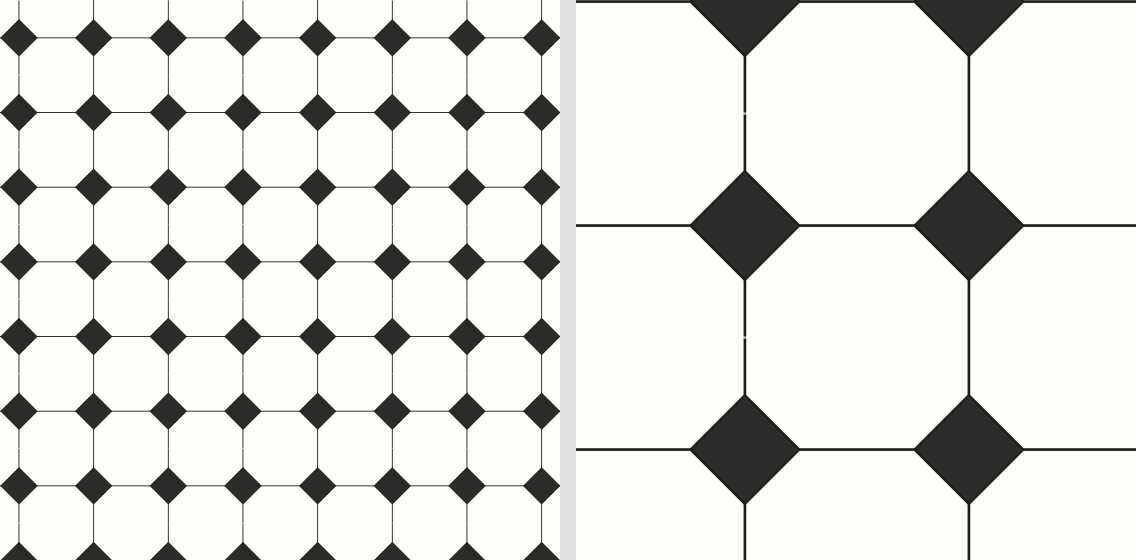
Left, the full canvas; right, a detail of the centre.
Reproduce this pattern procedurally as a WebGL 1 fragment shader.

```glsl
precision highp float;
// Octagon-and-dot floor: small dark diamonds on a square lattice, joined by
// hairline joints that leave pale octagons between them. One cell is folded
// around its diamond and every edge is box filtered over one pixel.

#define REPEATS 7.5                       // cells across the canvas
#define LATTICE_ORIGIN vec2(0.254, -0.007) // first diamond centre, in cells
#define DIAMOND_RADIUS 0.25               // half diagonal, in cells
#define RIM_WIDTH 0.009                   // darker edge of each diamond
#define JOINT_WIDTH 0.0118
#define NICK_HEIGHT 0.012                 // pale gap halfway along upright joints
#define NICK_STRENGTH 0.7
#define TILE_COLOR vec3(1.0, 0.992, 0.972)
#define DIAMOND_COLOR vec3(0.168, 0.168, 0.163)
#define LINE_COLOR vec3(0.10, 0.10, 0.095)

uniform vec2 u_resolution;

// Pixel coverage of the region where the signed distance is negative.
float fillCoverage(float dist, float pixel) {
  return clamp(0.5 - dist / pixel, 0.0, 1.0);
}

// Pixel coverage of a band centred on zero, correct below one pixel too.
float bandCoverage(float dist, float width, float pixel) {
  float halfWidth = 0.5 * width;
  return fillCoverage(dist - halfWidth, pixel) - fillCoverage(dist + halfWidth, pixel);
}

// Signed distance to a square standing on its corner.
float diamondDistance(vec2 p, float radius) {
  return (abs(p.x) + abs(p.y) - radius) * 0.70711;
}

// Nicks fade in and out from one column to the next.
float nickAmount(float column) {
  return NICK_STRENGTH * (0.5 - 0.5 * cos(2.4 * (column - 4.0)));
}

void main() {
  float side = min(u_resolution.x, u_resolution.y);
  float pixel = REPEATS / side;
  vec2 lattice = gl_FragCoord.xy * pixel - LATTICE_ORIGIN;
  vec2 cell = floor(lattice + 0.5);
  vec2 p = lattice - cell;

  // Joints along both lattice directions
  float upright = bandCoverage(p.x, JOINT_WIDTH, pixel);
  float level = bandCoverage(p.y, JOINT_WIDTH, pixel);
  float nick = bandCoverage(0.5 - abs(p.y), NICK_HEIGHT, pixel);
  upright *= 1.0 - nick * nickAmount(cell.x);
  vec3 color = mix(TILE_COLOR, LINE_COLOR, max(upright, level));

  // Diamond with its thin rim
  float dist = diamondDistance(p, DIAMOND_RADIUS);
  vec3 inlay = mix(LINE_COLOR, DIAMOND_COLOR, fillCoverage(dist + RIM_WIDTH, pixel));
  color = mix(color, inlay, fillCoverage(dist, pixel));

  gl_FragColor = vec4(color, 1.0);
}
```
